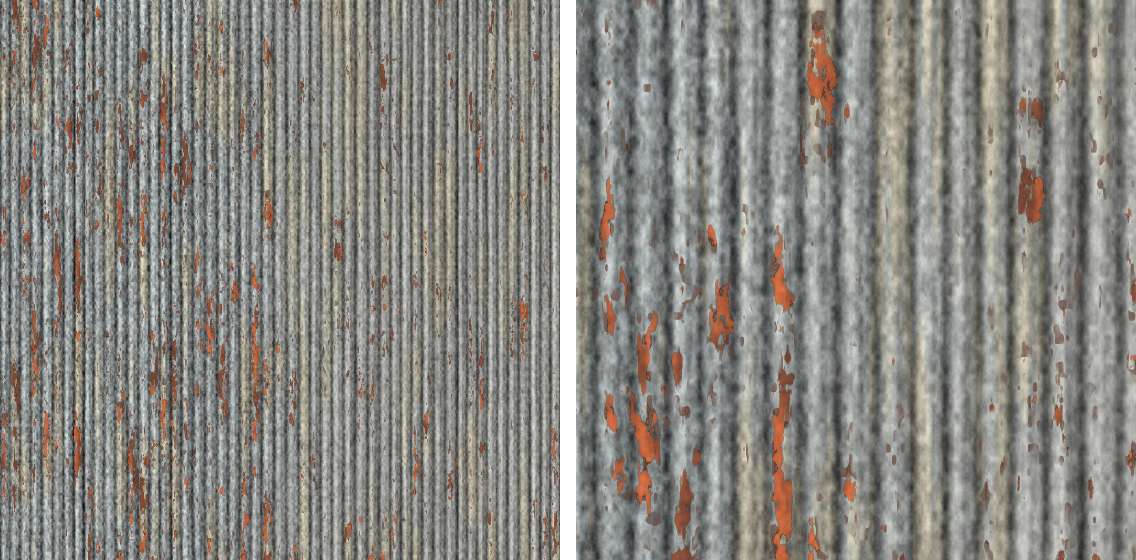
Left: the whole. Right: its middle third, enlarged.
This texture is drawn by a three.js fragment shader. Its source:

```glsl
varying vec2 vUv;

float hash(vec2 p) {
  return fract(sin(dot(p, vec2(127.1, 311.7))) * 43758.5453);
}

float noise(vec2 p) {
  vec2 i = floor(p);
  vec2 f = fract(p);
  f = f * f * (3.0 - 2.0 * f);
  return mix(mix(hash(i), hash(i + vec2(1.0, 0.0)), f.x),
             mix(hash(i + vec2(0.0, 1.0)), hash(i + vec2(1.0, 1.0)), f.x), f.y);
}

float fbm(vec2 p) {
  float sum = 0.0;
  float amp = 0.5;
  for (int i = 0; i < 4; i++) {
    sum += amp * noise(p);
    p = p * 2.03 + 17.3;
    amp *= 0.5;
  }
  return sum / 0.9375;
}

void main() {
  vec2 uv = vUv;

  // 51 corrugations, slightly tighter toward the sides
  float x = uv.x * 51.0 + 0.5 * sin(6.28318 * uv.x) + 0.08 * sin(43.9823 * uv.x);
  x += 0.08 * (noise(vec2(uv.x * 30.0, uv.y * 9.0)) - 0.5);
  float ridge = floor(x);
  float f = fract(x);
  float ridgeRand = hash(vec2(ridge, 3.7));

  // Lit crest, a grey shoulder of varying depth, then a thin dark groove
  float shoulder = mix(0.3, 0.65, hash(vec2(ridge, 8.1)));
  float crest = smoothstep(0.0, 0.34, f) * (1.0 - shoulder * smoothstep(0.44, 0.66, f));
  crest *= 1.0 - smoothstep(0.78, 1.0, f);
  float light = mix(0.33, 0.7 + 0.07 * (ridgeRand - 0.5), crest);

  // Some grooves are deeper, like overlapping sheets
  float deep = step(0.86, hash(vec2(ridge, 21.3)));
  light *= 1.0 - 0.4 * deep * smoothstep(0.0, 0.07, f) * (1.0 - smoothstep(0.12, 0.32, f));

  // Weathered tone: broad stains, vertical streaks and fine grain
  float left = 1.0 - smoothstep(0.3, 0.68, uv.x);
  float stain = fbm(uv * vec2(7.0, 4.0));
  float streak = fbm(uv * vec2(210.0, 9.0) + 9.0);
  float grain = fbm(uv * vec2(300.0, 170.0));
  light += 0.03 * (stain - 0.5) + 0.2 * (streak - 0.5);
  light += (0.34 + 0.16 * left) * (grain - 0.5);

  // Cool zinc on the left, neutral on the right, khaki on scattered ridges
  vec3 tint = mix(vec3(1.0, 1.005, 0.98), vec3(0.975, 1.015, 1.01), left);
  tint = mix(tint, vec3(0.95, 1.0, 1.03), 0.6 * left * (1.0 - crest));
  float khaki = noise(vec2(ridge * 5.3, uv.y * 6.0)) * 0.5 + streak * 0.5;
  tint = mix(tint, vec3(1.04, 1.01, 0.9), smoothstep(0.54, 0.68, khaki));
  vec3 metal = light * tint;

  // Rust breaks through in long, thin, ragged flakes along the ridges
  float run = noise(vec2(ridge * 7.3, uv.y * 7.0 + ridgeRand * 20.0));
  float flake = fbm(uv * vec2(150.0, 40.0) + 31.0);
  float score = 0.58 * flake + 0.38 * run + 0.14 * (crest - 0.5) + 0.24 * (grain - 0.5);
  float limit = mix(0.745, 0.665, left) - 0.04 * (stain - 0.5);
  float bare = smoothstep(limit, limit + 0.025, score);
  float rim = smoothstep(limit - 0.03, limit, score);

  // Small dark chips gather around the flakes
  float chip = smoothstep(0.64, 0.74, noise(uv * vec2(310.0, 140.0) + 5.0));
  chip *= smoothstep(limit - 0.18, limit - 0.06, score);

  vec3 darkRust = vec3(0.46, 0.27, 0.2);
  vec3 orangeRust = vec3(0.71, 0.37, 0.23);
  float fresh = smoothstep(0.3, 0.7, noise(uv * vec2(70.0, 18.0) + 2.0) + 0.35 * (0.5 - uv.y));
  vec3 rust = mix(darkRust, orangeRust, fresh);
  rust *= 0.78 + 0.28 * crest + 0.5 * (grain - 0.5);

  vec3 color = mix(metal, vec3(0.38, 0.27, 0.22), 0.7 * chip);
  color = mix(color, color * vec3(0.78, 0.67, 0.61), rim);
  color = mix(color, rust, bare);
  gl_FragColor = vec4(clamp(color, 0.0, 1.0), 1.0);
}
```
